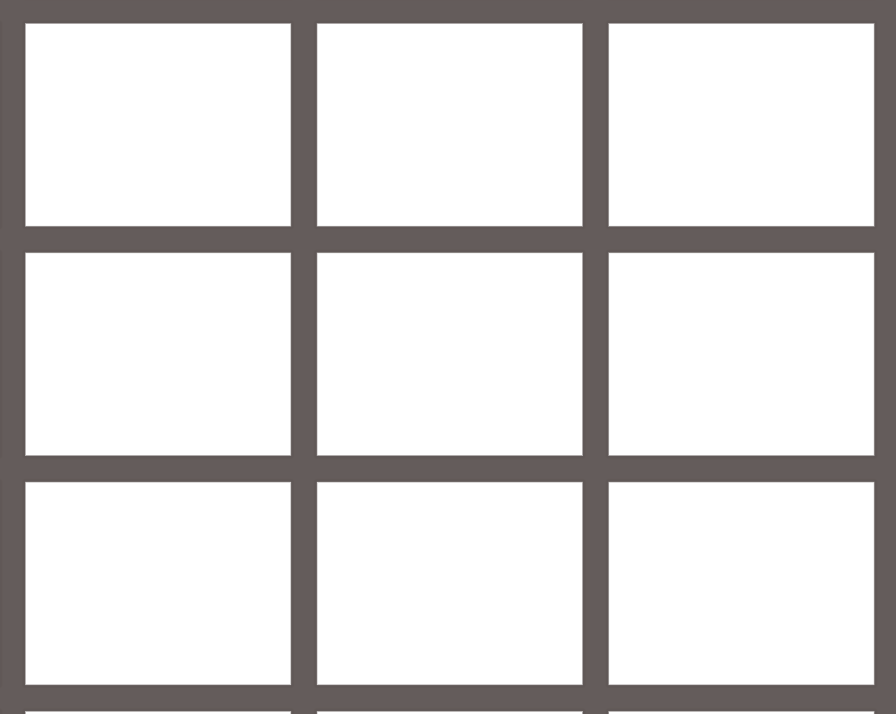
Write a Shadertoy shader that draws this pattern.

```glsl
// Draws a regular grid of white rectangular panes separated by flat warm-grey bars.

const vec3 BAR_COLOR  = vec3(0.394, 0.361, 0.355);
const vec3 PANE_COLOR = vec3(1.0);

// All lengths are fractions of the canvas width.
const vec2 PERIOD      = vec2(0.3255, 0.2559);
const vec2 PANE_HALF   = vec2(0.1481, 0.1131);
const vec2 PANE_CENTER = vec2(0.5020, 0.4016);
const float EDGE_SOFTNESS = 0.0011;
const float RIM_WIDTH     = 0.0035;
const float RIM_DARKENING = 0.04;

// Offset from the center of the nearest cell.
vec2 repeatCell(vec2 p, vec2 period) {
    return (fract(p / period + 0.5) - 0.5) * period;
}

// Signed distance to a box, negative inside.
float boxDistance(vec2 p, vec2 halfSize) {
    vec2 d = abs(p) - halfSize;
    return length(max(d, 0.0)) + min(max(d.x, d.y), 0.0);
}

// Smooth coverage of a shape from its signed distance.
float coverage(float dist, float softness) {
    return 1.0 - smoothstep(-softness, softness, dist);
}

void mainImage(out vec4 fragColor, in vec2 fragCoord) {
    vec2 uv = fragCoord / iResolution.x;
    float softness = max(EDGE_SOFTNESS, 0.75 / iResolution.x);

    // Repeated panes
    vec2 cell = repeatCell(uv - PANE_CENTER, PERIOD);
    float dist = boxDistance(cell, PANE_HALF);

    // Bars, slightly darker beside each pane
    float rim = coverage(dist - RIM_WIDTH, softness);
    vec3 bars = BAR_COLOR * (1.0 - RIM_DARKENING * rim);

    fragColor = vec4(mix(bars, PANE_COLOR, coverage(dist, softness)), 1.0);
}
```
